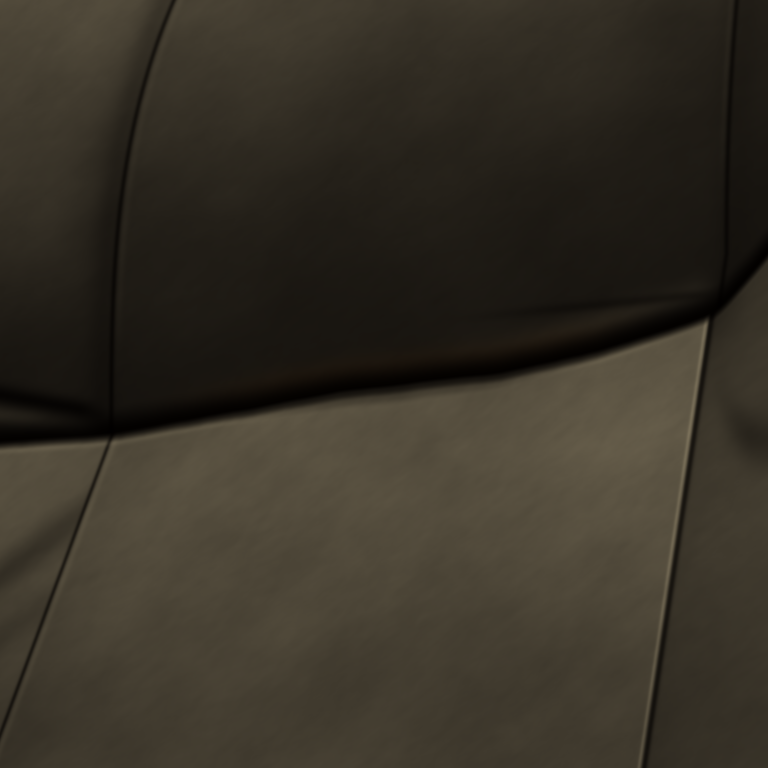
This texture is drawn by a three.js fragment shader. Its source:

```glsl
varying vec2 vUv;

float hash(vec2 p) {
  return fract(sin(dot(p, vec2(127.1, 311.7))) * 43758.5);
}

float noise(vec2 p) {
  vec2 i = floor(p), f = fract(p);
  f = f * f * (3.0 - 2.0 * f);
  return mix(mix(hash(i), hash(i + vec2(1, 0)), f.x),
             mix(hash(i + vec2(0, 1)), hash(i + vec2(1, 1)), f.x), f.y);
}

float fbm(vec2 p) {
  float sum = 0.0, amp = 0.5;
  for (int i = 0; i < 5; i++) {
    sum += amp * noise(p);
    p = mat2(1.6, 1.2, -1.2, 1.6) * p + 7.3;
    amp *= 0.5;
  }
  return sum;
}

float hinge(float x) {
  return 0.5 * (x + sqrt(x * x + 0.0002));
}

float bump(float d, float width) {
  return exp(-d * d / (width * width));
}

// Height of the deep fold between back and seat
float creaseHeight(float x) {
  return 0.423 + 0.077 * x + 0.108 * hinge(x - 0.143) - 0.082 * hinge(x - 0.456)
    + 0.127 * hinge(x - 0.651) + 0.08 * hinge(x - 0.781) + 0.86 * hinge(x - 0.932);
}

float backShade(vec2 p, float d) {
  float leftSeam = p.x - 0.145 - 0.45 * pow(max(p.y - 0.434, 0.0), 3.0);
  float rightSeam = p.x - 0.946 - 0.14 * pow(p.y - 0.69, 2.0) + 0.15 * max(0.67 - p.y, 0.0);
  float sidePanel = 1.0 - smoothstep(-0.003, 0.003, leftSeam);
  float shade = 0.085 + 0.13 * d + 0.31 * d * d;
  shade += 0.025 * bump(p.x - 0.32, 0.22) * smoothstep(0.2, 0.5, d);
  shade += sidePanel * 0.055 * smoothstep(0.12, 0.32, d) * smoothstep(0.0, 0.1, -leftSeam);
  shade -= 0.025 * smoothstep(0.75, 0.95, p.x) * smoothstep(0.1, 0.4, d);

  // Seam grooves with a faint lit lip
  shade *= 1.0 - 0.5 * bump(leftSeam, 0.0035) - 0.22 * bump(leftSeam + 0.012, 0.018);
  shade += 0.028 * bump(leftSeam - 0.008, 0.005) * smoothstep(0.03, 0.25, d);
  shade *= 1.0 - 0.45 * bump(rightSeam, 0.0035) - 0.15 * bump(rightSeam - 0.01, 0.025);
  shade += 0.025 * bump(rightSeam + 0.007, 0.004) * smoothstep(0.1, 0.3, d);

  // Tucks gathered beside the fold
  float leftTuck = p.y - 0.486 + 0.18 * p.x;
  float leftArea = 1.0 - smoothstep(0.1, 0.15, p.x);
  shade += leftArea * 0.06 * bump(leftTuck + 0.027, 0.014);
  shade *= 1.0 - 0.75 * leftArea * bump(leftTuck, 0.013);
  float rightArea = smoothstep(0.55, 0.8, p.x) * (1.0 - smoothstep(0.9, 0.94, p.x));
  shade += rightArea * 0.045 * bump(d - 0.038, 0.018);
  shade *= 1.0 - 0.35 * rightArea * bump(p.y - 0.615 - 0.1 * (p.x - 0.9), 0.007);
  return shade * mix(0.12, 1.0, smoothstep(0.002, 0.04, d));
}

float seatShade(vec2 p, float d) {
  float leftSeam = p.x + 0.016 - 0.373 * p.y;
  float rightSeam = p.x - 0.836 - 0.15 * p.y;
  float leftPanel = 1.0 - smoothstep(-0.002, 0.002, leftSeam);
  float rightPanel = smoothstep(-0.002, 0.002, rightSeam);
  float shade = 0.255 + 0.085 * smoothstep(0.0, 0.42, p.y);
  shade += 0.025 * smoothstep(0.5, 0.9, p.x) * smoothstep(0.2, 0.5, p.y);
  shade -= 0.03 * bump(length((p - vec2(0.62, 0.08)) * vec2(1.0, 0.7)), 0.13);
  shade -= 0.035 * bump(leftSeam, 0.07) * (1.0 - leftPanel);

  // Slanting wrinkles on the left panel
  float wrinkle = p.y - 0.25 - 0.75 * p.x;
  shade -= leftPanel * (0.02 + 0.09 * bump(wrinkle, 0.025) + 0.04 * bump(wrinkle + 0.08, 0.02));

  // Shadowed right panel with a pulled fold
  float side = 0.185 + 0.05 * bump(p.y - 0.37, 0.2) + 0.25 * max(rightSeam - 0.01, 0.0);
  float pull = p.y - 0.425 - 12.0 * pow(1.0 - min(p.x, 1.0), 2.0);
  side -= 0.09 * bump(pull, 0.035) * smoothstep(0.92, 0.98, p.x);
  side -= 0.05 * smoothstep(0.5, 0.62, p.y) * (1.0 - smoothstep(0.0, 0.06, rightSeam));
  shade = mix(shade, side, rightPanel);

  // Stitched edges
  shade *= 1.0 - 0.6 * bump(leftSeam, 0.003) - 0.6 * bump(rightSeam - 0.003, 0.004);
  shade += 0.035 * bump(leftSeam - 0.007, 0.004) + 0.1 * bump(rightSeam + 0.004, 0.0025);

  // Rolled rim under the fold
  float roll = bump(p.x - 0.52, 0.2);
  shade *= mix(0.2, 1.0, smoothstep(0.0, 0.012 + 0.015 * roll, -d));
  return shade + 0.045 * bump(d + 0.012, 0.004) * (1.0 - smoothstep(0.75, 0.95, p.x));
}

void main() {
  vec2 p = vUv;
  float d = p.y - creaseHeight(p.x) + 0.004 * (fbm(p * vec2(12.0, 4.0)) - 0.5);
  float seat = 1.0 - smoothstep(-0.003, 0.003, d);
  float shade = mix(backShade(p, d), seatShade(p, d), seat);

  // Mottled hide and fine slanted grain
  vec2 q = mat2(0.8, -0.6, 0.6, 0.8) * p;
  shade *= 1.0 + 0.26 * (fbm(q * vec2(7.0, 12.0)) - 0.48);
  shade *= 1.0 + 0.08 * (fbm(q * vec2(45.0, 110.0)) - 0.48);

  vec3 color = shade * vec3(1.0, 0.93, 0.75) - vec3(0.0, 0.006, 0.008);
  float warmth = bump(d - 0.03, 0.018) * smoothstep(0.15, 0.4, p.x) * (1.0 - smoothstep(0.7, 0.9, p.x));
  color += warmth * vec3(0.022, 0.008, -0.004);
  gl_FragColor = vec4(max(color, 0.0), 1.0);
}
```
